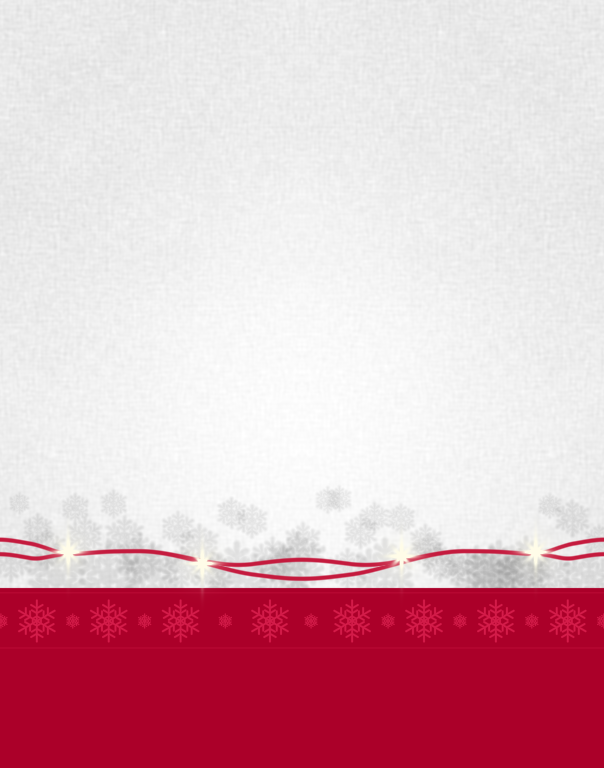
This background is drawn by a Shadertoy shader. Its source:

```glsl
const vec3 CRIMSON = vec3(0.67, 0.0, 0.16);
const vec3 FLAKE_PINK = vec3(0.86, 0.13, 0.31);
const vec3 CORD_RED = vec3(0.77, 0.10, 0.24);
const vec3 LAMP_CREAM = vec3(1.0, 0.99, 0.91);
const float BAND_TOP = 0.298;

vec2 hash2(vec2 p) {
    vec3 q = fract(p.xyx * vec3(0.1031, 0.1030, 0.0973));
    q += dot(q, q.yzx + 33.33);
    return fract((q.xx + q.yz) * q.zy);
}

float gradDot(vec2 cell, vec2 corner, vec2 f) {
    return dot(hash2(cell + corner) * 2.0 - 1.0, f - corner);
}

float gradientNoise(vec2 p) {
    vec2 c = floor(p), f = fract(p), u = f * f * (3.0 - 2.0 * f);
    return mix(mix(gradDot(c, vec2(0, 0), f), gradDot(c, vec2(1, 0), f), u.x),
               mix(gradDot(c, vec2(0, 1), f), gradDot(c, vec2(1, 1), f), u.x), u.y);
}

float bump(float x, float center, float width) {
    float t = (x - center) / width;
    return exp(-t * t);
}

float stroke(float d, float halfWidth, float soft) {
    return 1.0 - smoothstep(halfWidth - soft, halfWidth + soft, abs(d));
}

float segment(vec2 p, vec2 a, vec2 b) {
    vec2 pa = p - a, ba = b - a;
    return length(pa - ba * clamp(dot(pa, ba) / dot(ba, ba), 0.0, 1.0));
}

// Six-armed crystal of unit radius, one arm pointing up
float snowflake(vec2 p) {
    const float SECTOR = 1.0471976;
    float a = abs(mod(atan(p.x, p.y) + 0.5 * SECTOR, SECTOR) - 0.5 * SECTOR);
    vec2 q = length(p) * vec2(cos(a), sin(a));
    vec2 twig = vec2(0.5, 0.866);
    float d = segment(q, vec2(0), vec2(1, 0));
    d = min(d, segment(q, vec2(0.62, 0), vec2(0.62, 0) + 0.32 * twig));
    d = min(d, segment(q, vec2(0.38, 0), vec2(0.38, 0) + 0.28 * twig));
    return min(d, abs(q.x * 0.866 + q.y * 0.5 - 0.2));
}

float flakeMask(vec2 p, float radius, float halfWidth, float soft) {
    return stroke(snowflake(p / radius) * radius, halfWidth, soft);
}

// Mirrored woven cloth with a pale glow widening downwards
vec3 cloth(vec2 p, float m) {
    vec2 q = vec2(m, p.y) + 7.0;
    float spread = mix(0.42, 0.24, smoothstep(0.5, 1.1, p.y));
    float glow = bump(m, 0.0, spread) * bump(p.y, 0.57, 0.42);
    float weave = gradientNoise(q * vec2(45, 190)) + gradientNoise(q * vec2(190, 45));
    float grain = gradientNoise(q * 150.0);
    float blotch = gradientNoise(q * 9.0) + 0.5 * gradientNoise(q * 23.0);
    float v = 0.912 + 0.075 * glow + 0.018 * blotch * (1.0 - glow);
    v += mix(0.036, 0.018, glow) * (weave + grain);
    return vec3(v);
}

// Drifts of blurred grey crystals, smaller towards the top
float drift(vec2 p, float count) {
    float light = 1.0;
    for (float i = 0.0; i < count; i++) {
        vec2 h = hash2(vec2(i, 4.0)), k = hash2(vec2(i, 19.0));
        float rise = h.y * h.y;
        vec2 c = vec2((i + h.x) / count, mix(0.315, 0.465, rise));
        float r = mix(0.046, 0.014, rise) * (0.7 + 0.5 * k.x);
        light *= 1.0 - 0.085 * flakeMask(p - c, r, r * 0.10, 0.0035);
    }
    return light;
}

float cordCenter(float m) {
    return mix(0.329, 0.359, smoothstep(0.08, 0.27, m))
         - 0.0045 * bump(m, 0.385, 0.05) + 0.007 * smoothstep(0.43, 0.5, m);
}

float cordGap(float m) {
    return 0.0157 * bump(m, 0.0, 0.105) + 0.012 * smoothstep(0.385, 0.45, m);
}

// Uneven spacing: the fourth crystal stands apart
float flakeX(float k) {
    return 0.061 + 0.119 * k + 0.029 * step(2.5, k) + 0.017 * step(3.5, k);
}

vec3 band(vec3 base, vec2 p, float px) {
    vec3 col = mix(base, CRIMSON, smoothstep(-px, px, BAND_TOP - p.y));
    float seams = stroke(p.y - 0.290, 0.0008, px) + stroke(p.y - 0.1987, 0.0008, px);
    col = mix(col, FLAKE_PINK, 0.35 * seams);
    for (float k = -1.0; k < 8.0; k++) {
        vec2 big = p - vec2(flakeX(k), 0.2434);
        vec2 small = p - vec2(0.5 * (flakeX(k) + flakeX(k + 1.0)), 0.2434);
        float mask = max(flakeMask(big, 0.034, 0.0016, px), flakeMask(small, 0.0115, 0.0009, px));
        col = mix(col, FLAKE_PINK, 0.85 * mask);
    }
    return col;
}

float lamp(vec2 p) {
    float r = length(p);
    float rays = bump(p.x, 0.0, 0.003) * bump(p.y, 0.0, 0.035)
               + bump(p.y, 0.0, 0.003) * bump(p.x, 0.0, 0.025);
    float spikes = 0.75 + 0.25 * cos(8.0 * atan(p.y, p.x));
    return clamp(1.1 * bump(r, 0.0, 0.017 * spikes) + 0.7 * rays + 0.25 * bump(r, 0.0, 0.03), 0.0, 1.0);
}

void mainImage(out vec4 fragColor, in vec2 fragCoord) {
    vec2 p = fragCoord / iResolution.x;
    float px = 0.75 / iResolution.x, m = abs(p.x - 0.5);
    vec3 col = band(cloth(p, m) * drift(p, 44.0), p, px);

    // Twin cords
    float offset = abs(p.y - cordCenter(m)) - cordGap(m);
    col = mix(col, CORD_RED, stroke(offset, 0.0034, px * 1.3));

    // Lamps, mirrored in pairs
    for (float i = 0.0; i < 4.0; i++) {
        float side = i < 2.0 ? -1.0 : 1.0;
        float reach = mod(i, 2.0) < 0.5 ? 0.387 : 0.165;
        vec2 c = vec2(0.5 + side * reach, cordCenter(reach) + 0.003 + 0.006 * side * step(reach, 0.2));
        col = mix(col, LAMP_CREAM, lamp(p - c));
    }
    fragColor = vec4(col, 1.0);
}
```
